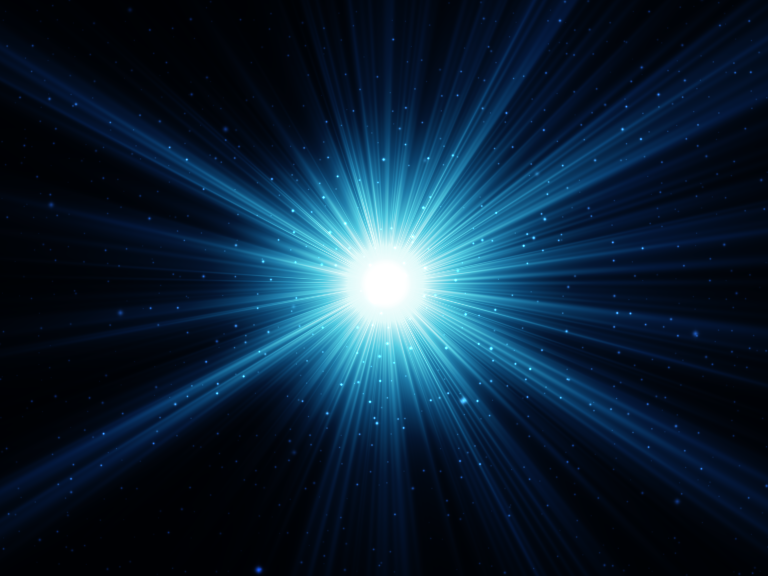
Give the GLSL for this background, as a Shadertoy shader.

```glsl
const float TAU = 6.2831853;

float hash(float n) {
    return fract(sin(n * 12.9898 + 4.137) * 4375.85);
}

float hash2(vec2 cell, float seed) {
    return fract(sin(dot(cell, vec2(12.99, 78.23)) + seed * 3.7) * 4375.85);
}

// Soft angular bump around a direction, safe across the wrap
float lobe(float angle, float direction, float width) {
    float delta = mod(angle - direction + 0.5 * TAU, TAU) - 0.5 * TAU;
    return exp(-delta * delta / (width * width));
}

// One-dimensional cellular noise wrapped around the circle
float rays(float angle, float count, float seed) {
    float x = (angle / TAU + 0.5) * count;
    float cell = floor(x);
    float glow = 0.0;
    for (int i = -1; i <= 1; i++) {
        float id = mod(cell + float(i), count) + seed;
        float width = mix(0.4, 0.85, hash(id + 31.0));
        float offset = (x - cell - float(i) - hash(id) * 0.8) / width;
        glow += hash(id + 67.0) * exp(-4.0 * offset * offset);
    }
    return glow;
}

// How far the light reaches in each direction
float beamReach(vec2 d, float angle) {
    float fold = atan(abs(d.y), abs(d.x));
    float reach = 0.105 + 0.024 * cos(angle - 0.3);
    reach += 0.19 * lobe(fold, 0.54, 0.11);
    reach += 0.09 * lobe(fold, 0.15, 0.16);
    reach += 0.07 * lobe(fold, 0.25 * TAU, 0.13);
    reach += 0.05 * lobe(angle, 0.56, 0.18);
    reach += 0.09 * lobe(angle, 1.08, 0.25);
    reach += 0.07 * lobe(angle, -1.03, 0.14);
    reach += 0.06 * lobe(angle, -1.80, 0.09);
    return reach;
}

// Scattered points, one candidate per grid cell
float stars(vec2 p, float scale, float density, float radius, float seed) {
    vec2 cell = floor(p * scale);
    vec2 jitter = vec2(hash2(cell, seed), hash2(cell, seed + 5.0));
    vec2 d = p - (cell + mix(vec2(0.15), vec2(0.85), jitter)) / scale;
    float present = step(hash2(cell, seed + 9.0), density);
    float power = hash2(cell, seed + 14.0);
    float size = radius * mix(0.7, 1.2, power);
    float point = exp(-dot(d, d) / (size * size));
    float flare = exp(-(abs(d.x) + abs(d.y)) / size) * 0.3;
    return present * mix(0.15, 1.0, power * power) * (point + flare);
}

// Light level from 0 (night) to 6 (white)
vec3 lightColor(float level) {
    vec3 ramp[7] = vec3[7](
        vec3(0.0, 0.004, 0.015), vec3(0.015, 0.085, 0.19),
        vec3(0.04, 0.25, 0.42), vec3(0.12, 0.49, 0.67),
        vec3(0.31, 0.79, 0.88), vec3(0.87, 0.98, 0.98), vec3(1.0));
    vec3 color = ramp[0];
    for (int i = 1; i < 7; i++) {
        color = mix(color, ramp[i], clamp(level - float(i - 1), 0.0, 1.0));
    }
    return color;
}

void mainImage(out vec4 fragColor, in vec2 fragCoord) {
    vec2 p = (fragCoord - 0.5 * iResolution.xy) / iResolution.y;
    vec2 d = p - vec2(0.003, 0.007);
    float radius = length(d) + 0.0001;
    float angle = atan(d.y, d.x + 0.00001);

    // Fine streaks, calmed near the core
    float streak = 0.1 + 0.45 * rays(angle, 41.0, 3.0)
                 + 0.55 * rays(angle, 97.0, 141.0)
                 + 0.5 * rays(angle, 210.0, 353.0);
    streak = mix(0.5, streak, smoothstep(0.03, 0.18, radius));

    // Round halo inside, long beams outside
    float beam = beamReach(d, angle) * mix(0.8, 1.2, streak);
    float reach = mix(0.25, beam, smoothstep(0.07, 0.35, radius));
    float level = 5.0 * exp((0.068 - radius) / reach);
    level = min(level, 5.5) * mix(0.83, 1.17, streak);
    level = max(level, 6.0 * (1.0 - smoothstep(0.03, 0.11, radius)));
    vec3 color = lightColor(level);

    // Blue haze along the distant rays
    color += vec3(0.0, 0.012, 0.05) * streak * smoothstep(0.1, 0.8, level)
           * smoothstep(0.25, 0.5, radius);

    // Star dust and a few larger sparks
    float dust = stars(p, 34.0, 0.5, 0.0016, 1.0)
               + stars(p + 0.37, 21.0, 0.4, 0.0020, 2.0);
    float sparks = stars(p + 0.11, 7.0, 0.16, 0.0042, 3.0);
    vec3 starColor = mix(vec3(0.08, 0.30, 0.85), vec3(0.45, 0.9, 1.0),
                         clamp(level / 2.5, 0.0, 1.0));
    float visible = mix(0.35, 0.85, smoothstep(0.0, 1.2, level));
    color += starColor * (dust * visible + sparks * 0.85);

    fragColor = vec4(clamp(color, 0.0, 1.0), 1.0);
}
```
